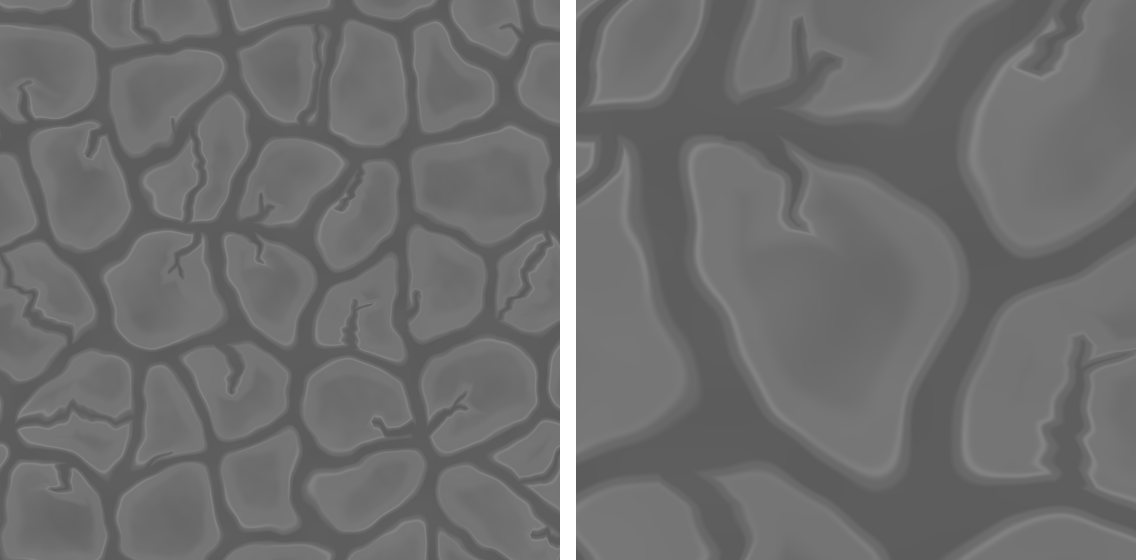
Left, the full canvas; right, a detail of the centre.
A Shadertoy shader for this texture:

```glsl
#define SCALE 5.3
#define JITTER 0.78
#define ROUNDING 20.0
#define GAP 0.047
#define BEVEL 0.072
#define RIM_WIDTH 0.13
#define GAP_TONE 0.365
#define BEVEL_TONE 0.412
#define RIM_TONE 0.464
#define FACE_TONE 0.434
#define GLINT 0.05
#define CLOUD 0.075

vec2 hash2(vec2 p) {
    vec3 q = fract(vec3(p.xyx) * vec3(0.1031, 0.1030, 0.0973));
    q += dot(q, q.yzx + 33.33);
    return fract((q.xx + q.yz) * q.zy);
}

float noise(vec2 p) {
    vec2 i = floor(p), f = fract(p);
    f = f * f * (3.0 - 2.0 * f);
    float low = mix(hash2(i).x, hash2(i + vec2(1, 0)).x, f.x);
    float high = mix(hash2(i + vec2(0, 1)).x, hash2(i + vec2(1, 1)).x, f.x);
    return mix(low, high, f.y);
}

float fbm(vec2 p) {
    float sum = 0.0, amp = 0.5;
    for (int i = 0; i < 4; i++) {
        sum += amp * noise(p);
        p = mat2(1.6, 1.2, -1.2, 1.6) * p + 7.3;
        amp *= 0.5;
    }
    return sum / 0.9375;
}

vec2 seedPoint(vec2 cell) {
    return cell + 0.5 + JITTER * (hash2(cell + 50.0) - 0.5);
}

// Rounded distance to the stone border; also returns the cell and local position
float stoneDistance(vec2 p, out vec2 id, out vec2 local) {
    vec2 base = floor(p);
    float nearest = 1e3;
    for (int y = -1; y <= 1; y++)
    for (int x = -1; x <= 1; x++) {
        vec2 cell = base + vec2(x, y);
        vec2 offset = p - seedPoint(cell);
        if (dot(offset, offset) < nearest) {
            nearest = dot(offset, offset);
            id = cell;
            local = offset;
        }
    }
    float sum = 1e-9;
    for (int y = -2; y <= 2; y++)
    for (int x = -2; x <= 2; x++) {
        if (x == 0 && y == 0) continue;
        vec2 other = seedPoint(id + vec2(x, y)) - p;
        float edge = dot(0.5 * (other - local), normalize(other + local));
        sum += exp(-ROUNDING * edge);
    }
    return -log(sum) / ROUNDING;
}

// Splits some stones in two and gives others tapering or forked cracks
float crackDistance(vec2 id, vec2 local) {
    vec2 kind = hash2(id + 91.0), shape = hash2(id + 17.0);
    float angle = 6.2832 * kind.y;
    vec2 dir = vec2(cos(angle), sin(angle));
    float along = dot(local, dir);
    float across = dot(local, vec2(-dir.y, dir.x));
    across += 0.2 * (noise(vec2(along * 6.0, shape.x * 40.0)) - 0.5);
    across += 0.05 * (noise(vec2(along * 17.0, shape.y * 40.0)) - 0.5);
    if (kind.x < 0.3) return abs(across + 0.3 * (shape.x - 0.5)) + 0.024;
    if (kind.x > 0.82) return 1.0;
    float start = mix(0.08, 0.24, shape.x);
    float side = abs(across);
    if (shape.y > 0.6) side = abs(side - 0.8 * max(start + 0.1 - along, 0.0));
    float taper = 0.032 * smoothstep(start, start + 0.28, along);
    return side + GAP - 0.006 - taper + 1.5 * max(start - along, 0.0);
}

void mainImage(out vec4 fragColor, in vec2 fragCoord) {
    vec2 p = fragCoord / iResolution.y * SCALE + 3.0;
    float soft = 0.009 + 0.5 * SCALE / iResolution.y;

    // Wobbly hand-drawn outlines
    vec2 warped = p + 0.22 * (vec2(noise(p * 1.9), noise(p * 1.9 + 40.0)) - 0.5);
    warped += 0.055 * (vec2(noise(p * 6.5), noise(p * 6.5 + 70.0)) - 0.5);

    vec2 id, local;
    float border = stoneDistance(warped, id, local);
    float d = min(border, crackDistance(id, local));
    d += 0.028 * (noise(p * 2.3 + 11.0) - 0.5);

    // Painted stone face: soft clouds and faint brush strokes
    float clouds = fbm(p * 2.1 + 4.0) - 0.5;
    float strokes = noise(mat2(3.0, 9.0, -4.0, 7.0) * p) - 0.5;
    float face = FACE_TONE + CLOUD * clouds + 0.008 * strokes;
    face += 0.012 * (hash2(id + 5.0).x - 0.5);
    face -= 0.012 * smoothstep(0.2, 0.42, border);

    // Lighter rim of varying width
    float rimEnd = BEVEL + RIM_WIDTH * (0.4 + 1.1 * noise(p * 2.7 + 23.0));
    float rim = 1.0 - smoothstep(rimEnd - 0.05, rimEnd + 0.05, d);
    float tone = mix(face, RIM_TONE + 0.35 * CLOUD * clouds, 0.85 * rim);

    // Thin broken highlight along the lip
    float lip = (d - BEVEL - 0.012) / (0.007 + 0.4 * soft);
    float broken = smoothstep(0.3, 0.7, noise(p * 2.6 + 60.0));
    tone += GLINT * exp(-lip * lip) * (0.2 + 0.8 * broken);

    // Shaded bevel and dark joint
    float bevelTone = BEVEL_TONE + 0.03 * (noise(p * 3.1 + 80.0) - 0.5);
    tone = mix(bevelTone, tone, smoothstep(BEVEL - soft, BEVEL + soft, d));
    float joint = GAP_TONE + 0.02 * (noise(p * 4.0 + 31.0) - 0.5);
    tone = mix(joint, tone, smoothstep(GAP - soft, GAP + soft, d));

    fragColor = vec4(vec3(tone), 1.0);
}
```
